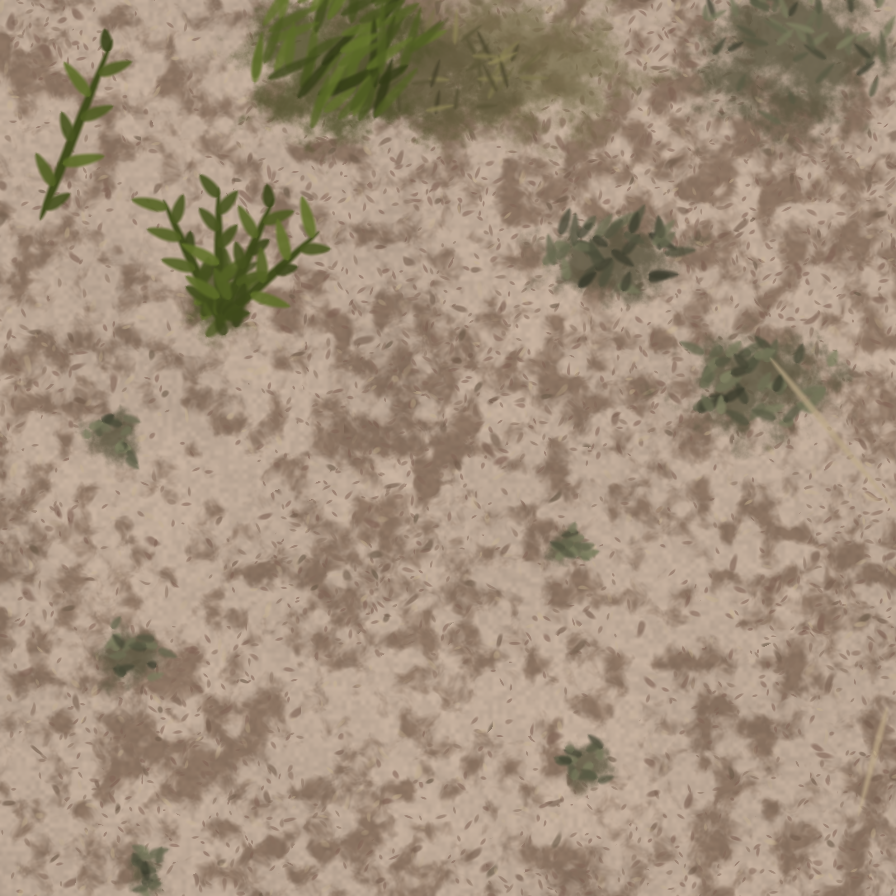
Give the GLSL for this texture, as a WebGL 2 fragment shader.

```glsl
#version 300 es
precision highp float;
// Dry sandy ground with soft brown litter, seen from above, and scattered plants.
// Layered value noise and hashed flecks make the soil; tapered leaves drawn in
// loops make the grass, the sprigs and the grey-green clumps.

uniform vec2 u_resolution;
out vec4 fragColor;

const vec3 SAND       = vec3(0.745, 0.665, 0.595);
const vec3 LITTER     = vec3(0.540, 0.450, 0.380);
const vec3 RUST       = vec3(0.500, 0.375, 0.325);
const vec3 UMBER      = vec3(0.400, 0.345, 0.270);
const vec3 STRAW      = vec3(0.780, 0.700, 0.560);
const vec3 SHADOW     = vec3(0.340, 0.300, 0.220);
const vec3 FRESH      = vec3(0.300, 0.350, 0.130);
const vec3 OLIVE      = vec3(0.430, 0.400, 0.260);
const vec3 SAGE       = vec3(0.385, 0.390, 0.295);
const float MOTTLE_SCALE = 42.0;
const float PATCH_SCALE  = 5.0;
const float LEAF_BLUR    = 0.0028;
const float TAU          = 6.28318;

float hash(vec2 p) {
    return fract(sin(dot(p, vec2(127.1, 311.7))) * 43758.5);
}

vec2 hash2(vec2 p) {
    return vec2(hash(p), hash(p + 37.3));
}

float noise(vec2 p) {
    vec2 i = floor(p), f = fract(p);
    f = f * f * (3.0 - 2.0 * f);
    return mix(mix(hash(i), hash(i + vec2(1, 0)), f.x),
               mix(hash(i + vec2(0, 1)), hash(i + vec2(1, 1)), f.x), f.y);
}

float fbm(vec2 p) {
    float sum = 0.0, amp = 0.53;
    for (int i = 0; i < 4; i++) {
        sum += amp * noise(p);
        p = mat2(1.6, 1.2, -1.2, 1.6) * p + 11.7;
        amp *= 0.5;
    }
    return sum;
}

vec2 direction(float angle) {
    return vec2(cos(angle), sin(angle));
}

// Randomly turned oval flecks: x is coverage, y a random value of the fleck
vec2 flecks(vec2 p, float cells, float share, float seed) {
    vec2 q = p * cells, cell = floor(q), best = vec2(0);
    for (int y = -1; y <= 1; y++)
    for (int x = -1; x <= 1; x++) {
        vec2 id = cell + vec2(x, y) + seed;
        vec2 d = q - (cell + vec2(x, y) + hash2(id));
        vec2 axis = direction(TAU * hash(id + 5.1));
        d = vec2(dot(d, axis), dot(d, vec2(-axis.y, axis.x)));
        float size = mix(0.5, 1.1, hash(id + 9.4));
        float cover = 1.0 - smoothstep(0.45, 1.15, length(d / (size * vec2(0.46, 0.21))));
        cover *= step(hash(id + 2.7), share);
        if (cover > best.x) best = vec2(cover, hash(id + 7.9));
    }
    return best;
}

// Coverage of a leaf that is pointed at both ends
float leaf(vec2 p, vec2 base, vec2 tip, float width) {
    vec2 d = tip - base;
    float h = clamp(dot(p - base, d) / dot(d, d), 0.0, 1.0);
    float edge = length(p - base - h * d) - width * sqrt(4.0 * h * (1.0 - h)) * (1.1 - 0.5 * h);
    return 1.0 - smoothstep(-LEAF_BLUR, LEAF_BLUR, edge);
}

// Ragged soft spot with a noisy rim
float spot(vec2 p, vec2 centre, vec2 radius) {
    float rim = 1.1 * (fbm(p * 34.0) - 0.5) + 0.7 * (fbm(p * 90.0) - 0.5);
    return 1.0 - smoothstep(0.35, 1.1, length((p - centre) / radius) + rim);
}

// Many leaves strewn over an ellipse; blade holds length, width, angle, spread
vec3 clump(vec3 col, vec2 p, vec2 centre, vec2 radius, vec4 blade, int count, vec3 tint) {
    vec2 reach = radius * 1.6 + blade.x;
    if (any(greaterThan(abs(p - centre), reach))) return col;
    col = mix(col, mix(SHADOW, tint, 0.45), 0.8 * spot(p, centre, radius * 1.15));
    for (int i = 0; i < count; i++) {
        vec2 id = vec2(float(i), centre.x * 91.0 + centre.y * 17.0);
        vec2 r = hash2(id);
        vec2 base = centre + radius * sqrt(r.x) * direction(TAU * r.y);
        float angle = blade.z + blade.w * (hash(id + 3.3) - 0.5);
        vec2 tip = base + blade.x * mix(0.5, 1.1, hash(id + 6.1)) * direction(angle);
        float shade = mix(0.6, 1.35, hash(id + 8.8));
        col = mix(col, tint * shade, 0.75 * leaf(p, base, tip, blade.y));
    }
    return col;
}

// Stem with leaves on alternate sides
vec3 sprig(vec3 col, vec2 p, vec2 root, vec2 top, float size) {
    vec2 stem = top - root;
    float heading = atan(stem.y, stem.x);
    col = mix(col, FRESH * 0.85, leaf(p, root, top, 0.006));
    for (int i = 0; i < 8; i++) {
        float t = (float(i) + 0.5) / 8.0, side = mod(float(i), 2.0) * 2.0 - 1.0;
        float r = hash(vec2(float(i), root.x * 53.0 + top.x * 71.0));
        vec2 base = root + t * stem;
        vec2 tip = base + size * (0.6 + 0.6 * r) * direction(heading + side * (0.5 + 0.6 * r));
        col = mix(col, FRESH * mix(0.75, 1.3, r), 0.9 * leaf(p, base, tip, 0.0075));
    }
    return col;
}

vec3 ground(vec2 p) {
    vec2 q = p + 0.008 * (vec2(noise(p * 60.0), noise(p * 60.0 + 40.0)) - 0.5);
    float region = fbm(p * PATCH_SCALE + 3.0);
    float mottle = fbm(q * MOTTLE_SCALE) + 0.35 * (region - 0.5);
    vec3 col = mix(SAND, LITTER, smoothstep(0.40, 0.75, mottle));
    col *= 1.0 + 0.09 * (noise(p * 190.0) - 0.5) + 0.10 * (fbm(p * 9.0) - 0.5);
    float share = mix(0.15, 0.65, smoothstep(0.35, 0.65, region));
    vec2 fine = flecks(q, 78.0, share, 13.0);
    vec2 coarse = flecks(q, 42.0, share * 0.4, 71.0);
    vec2 pale = flecks(q, 60.0, 0.22, 29.0);
    col = mix(col, mix(RUST, LITTER, fine.y), 0.55 * fine.x);
    col = mix(col, mix(UMBER, RUST, coarse.y), 0.6 * coarse.x);
    return mix(col, STRAW, 0.5 * pale.x * pale.y);
}

void main() {
    vec2 p = gl_FragCoord.xy / u_resolution.y;
    vec3 col = ground(p);

    // Dull grass and sage mats along the top
    col = mix(col, OLIVE, 0.65 * spot(p, vec2(0.56, 0.93), vec2(0.17, 0.09)));
    col = clump(col, p, vec2(0.48, 0.91), vec2(0.11, 0.05), vec4(0.035, 0.003, 1.0, 2.2), 45, OLIVE);
    col = clump(col, p, vec2(0.89, 0.95), vec2(0.11, 0.09), vec4(0.030, 0.004, 1.7, 2.5), 60, SAGE);
    col = clump(col, p, vec2(0.37, 0.93), vec2(0.09, 0.09), vec4(0.075, 0.006, 0.95, 1.3), 60, FRESH);

    // Grey-green clumps on the right, then small ones strewn about
    col = clump(col, p, vec2(0.68, 0.71), vec2(0.085, 0.038), vec4(0.035, 0.006, 0.6, 2.6), 36, SAGE * 0.92);
    col = clump(col, p, vec2(0.85, 0.57), vec2(0.090, 0.055), vec4(0.030, 0.006, 2.2, 4.0), 42, SAGE);
    for (int i = 0; i < 5; i++) {
        float k = float(i);
        vec2 at = vec2(fract(0.125 + 0.51 * k), 0.51 - 0.12 * k);
        col = clump(col, p, at, vec2(mix(0.018, 0.036, hash(at))), vec4(0.020, 0.005, 1.5, 5.0), 16, SAGE);
    }

    // Leafy sprigs on the left
    col = sprig(col, p, vec2(0.045, 0.755), vec2(0.125, 0.955), 0.042);
    col = clump(col, p, vec2(0.245, 0.66), vec2(0.035, 0.04), vec4(0.040, 0.007, 1.4, 2.0), 20, FRESH);
    for (int i = 0; i < 4; i++) {
        vec2 root = vec2(0.245, 0.64);
        col = sprig(col, p, root, root + 0.15 * direction(2.0 - 0.42 * float(i)), 0.040);
    }

    // Dry stalks
    col = mix(col, STRAW * 0.95, 0.7 * leaf(p, vec2(0.86, 0.60), vec2(1.0, 0.43), 0.004));
    col = mix(col, STRAW, 0.6 * leaf(p, vec2(0.99, 0.21), vec2(0.958, 0.09), 0.004));

    fragColor = vec4(col, 1.0);
}
```
